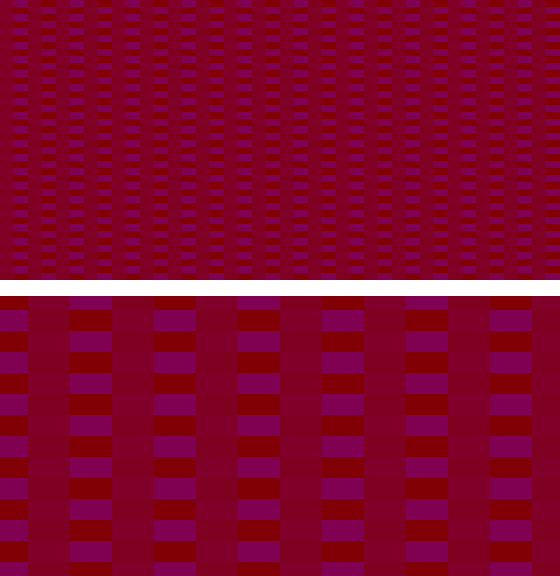
Top, the full canvas; bottom, a detail of the centre.
A Shadertoy shader for this pattern:

```glsl
// Plum weave: plain crimson columns between columns of staggered purple and red bricks.

// Colour of one cell of the 40 by 40 grid; columns repeat every four, rows every two.
vec3 cellColor(vec2 cell) {
    float stagger = mod(floor(cell.x * 0.5) + cell.y, 2.0);
    float brick = mod(cell.x, 2.0);
    float plainBlue = mix(0.13, 0.16, stagger);
    float brickBlue = mix(0.02, 0.32, stagger);
    return vec3(0.5, 0.0, mix(plainBlue, brickBlue, brick));
}

void mainImage(out vec4 fragColor, in vec2 fragCoord) {
    // Grid position and the size of a pixel in grid cells
    vec2 grid = fragCoord / iResolution.xy * 40.0;
    vec2 pixel = 40.0 / iResolution.xy;

    // Coverage of the cells on either side of the nearest corner
    vec2 corner = floor(grid + 0.5);
    vec2 cover = clamp((grid - corner) / pixel + 0.5, 0.0, 1.0);

    // Blend the four cells that meet there
    vec3 below = mix(cellColor(corner - vec2(1.0, 1.0)), cellColor(corner - vec2(0.0, 1.0)), cover.x);
    vec3 above = mix(cellColor(corner - vec2(1.0, 0.0)), cellColor(corner), cover.x);
    fragColor = vec4(mix(below, above, cover.y), 1.0);
}
```
